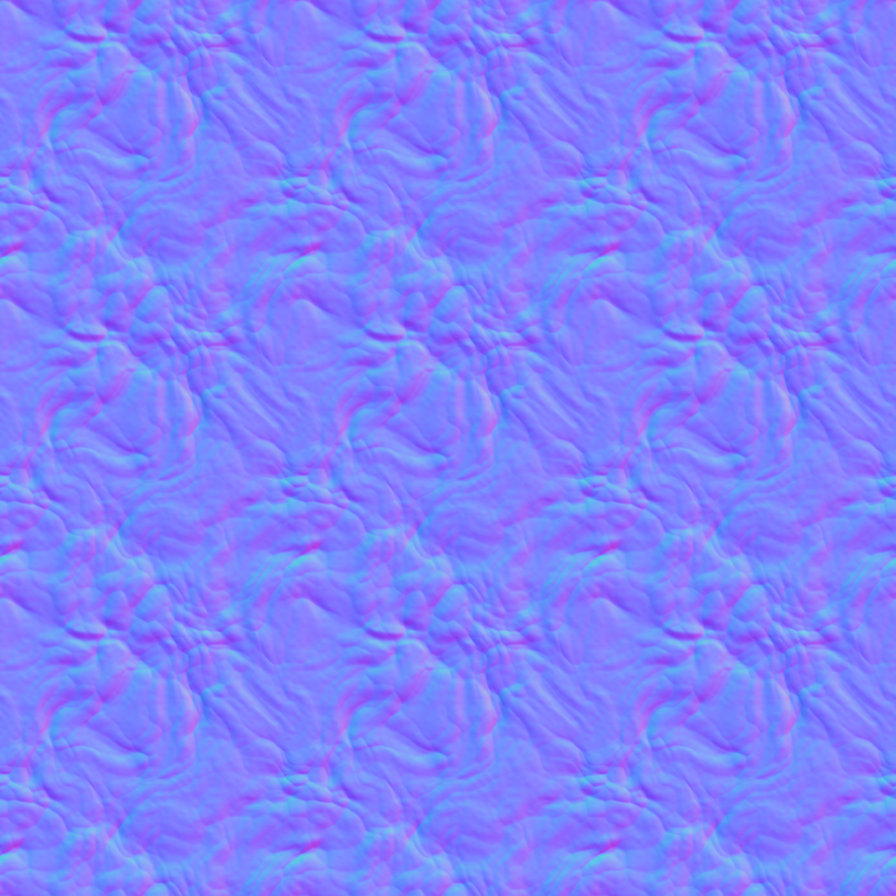
Reproduce this texture map procedurally as a Shadertoy shader.

```glsl
// Tangent-space normal map of lumpy, creased rock, repeated three by three.

// Random pair for a lattice point that wraps every n cells
vec2 hash2(vec2 cell, float n) {
    cell = mod(cell, n) + n * 0.37;
    vec3 q = fract(cell.xyx * vec3(0.1031, 0.1030, 0.0973));
    q += dot(q, q.yzx + 33.33);
    return fract((q.xx + q.yz) * q.zy);
}

// Two channels of smooth value noise with n cells per tile
vec2 noise2(vec2 p, float n) {
    p *= n;
    vec2 i = floor(p), f = p - i;
    f = f * f * f * (f * (f * 6.0 - 15.0) + 10.0);
    vec2 low = mix(hash2(i, n), hash2(i + vec2(1, 0), n), f.x);
    vec2 high = mix(hash2(i + vec2(0, 1), n), hash2(i + vec2(1, 1), n), f.x);
    return mix(low, high, f.y);
}

// Rounded lumps: softened squared distance to scattered centres
float lumps(vec2 p, float n) {
    p *= n;
    vec2 i = floor(p), f = p - i;
    float sum = 0.0;
    for (int y = -1; y <= 1; y++)
    for (int x = -1; x <= 1; x++) {
        vec2 o = vec2(x, y);
        vec2 d = o + hash2(i + o, n) - f;
        sum += exp(-18.0 * dot(d, d));
    }
    return log(sum + 1e-6) / 18.0;
}

float height(vec2 p) {
    // Bend the domain so that outlines wander
    vec2 w = p + 0.13 * (noise2(p, 4.0) - 0.5) + 0.035 * (noise2(p, 11.0) - 0.5);

    // Winding channels between broad plateaus
    vec2 broad = noise2(w, 3.0);
    float plateau = smoothstep(0.0, 0.11, abs(broad.x - 0.5));
    float h = 0.012 * plateau;

    // Lumps on lumps, flatter inside the channels
    float rough = mix(0.45, 1.0, plateau) * mix(0.6, 1.25, broad.y);
    float n = 5.0;
    for (int k = 0; k < 3; k++) {
        h += 0.15 * rough / n * lumps(w, n);
        n = n * 2.0 - 1.0;
    }

    // Fine grain
    h += 0.0035 * noise2(w, 27.0).x + 0.0011 * noise2(p, 58.0).y;
    return h;
}

void mainImage(out vec4 fragColor, in vec2 fragCoord) {
    vec2 p = 3.0 * fragCoord / iResolution.xy;

    // Slope by central differences
    vec2 e = vec2(0.004, 0.0);
    vec2 slope = vec2(height(p - e.xy) - height(p + e.xy),
                      height(p - e.yx) - height(p + e.yx)) / (2.0 * e.x);

    // Relief is stronger vertically and leans to the upper left
    vec2 tilt = vec2(0.65 * slope.x - 0.22 * slope.y, slope.y + 0.02);
    vec3 normal = normalize(vec3(tilt, 1.0));
    fragColor = vec4(0.5 + 0.5 * normal, 1.0);
}
```
